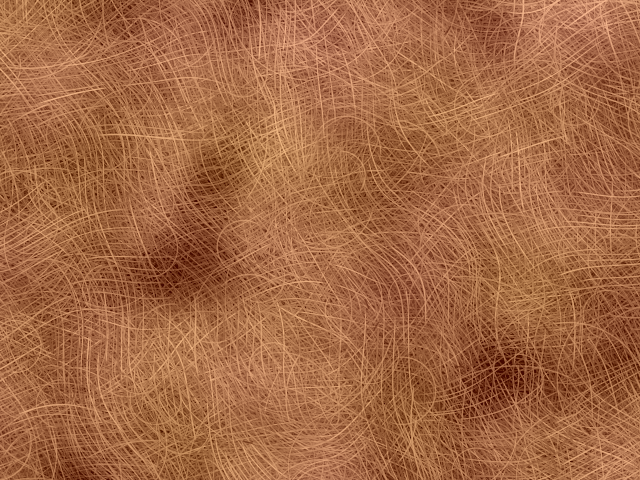
Give the GLSL for this texture, as a Shadertoy shader.

```glsl
// Draws a tangled mat of dry coir fibres: combed layers of thin strands with loose pale curls on top.

const vec3  DARK_FIBRE  = vec3(0.42, 0.19, 0.08);
const vec3  PALE_FIBRE  = vec3(0.82, 0.59, 0.42);
const vec3  OCHRE_SHIFT = vec3(-0.02, 0.01, -0.05);
const int   LAYERS      = 40;
const int   CURL_LAYERS = 5;
const float LANE_WIDTH  = 0.014;   // spacing of strands in one layer
const float STRAND_LEN  = 0.24;
const float HALF_WIDTH  = 0.0012;  // half thickness of a strand
const float SHADOW_SIZE = 0.006;
const float SHADOW      = 0.12;
const float DEEP_TONE   = 0.38;    // tone of the lowest layer
const float TOP_TONE    = 0.92;    // tone of the highest layer
const float TONE_SPREAD = 0.75;
const float WARP_SCALE  = 2.8;
const float WARP_AMOUNT = 0.15;
const float CURL_CELL   = 0.16;
const float PI          = 3.14159265;

vec3 hash3(vec2 p) {
    vec3 q = fract(p.xyx * vec3(0.1031, 0.1030, 0.0973));
    q += dot(q, q.yxz + 33.33);
    return fract((q.xxy + q.yzz) * q.zyx);
}

float cornerSlope(vec2 cell, vec2 offset) {
    float a = 2.0 * PI * hash3(cell).x;
    return dot(vec2(cos(a), sin(a)), offset);
}

float gradientNoise(vec2 p) {
    vec2 i = floor(p), f = fract(p);
    vec2 u = f * f * f * (f * (f * 6.0 - 15.0) + 10.0);
    vec2 e = vec2(1.0, 0.0);
    return mix(mix(cornerSlope(i, f), cornerSlope(i + e.xy, f - e.xy), u.x),
               mix(cornerSlope(i + e.yx, f - e.yx), cornerSlope(i + e.xx, f - e.xx), u.x), u.y);
}

mat2 rotation(float a) {
    float c = cos(a), s = sin(a);
    return mat2(c, -s, s, c);
}

float strandMask(float d, float halfWidth) {
    float soft = 0.75 / iResolution.y;
    return 1.0 - smoothstep(halfWidth - soft, halfWidth + soft, d);
}

// Broad light and dark clumps, with a few deep hollows
float clumpShade(vec2 p) {
    float broad = 0.45 * gradientNoise(p * 2.6 + 11.0) + 0.3 * gradientNoise(p * 6.5 + 31.0);
    float hollow = smoothstep(0.12, 0.55, gradientNoise(p * 3.4 + 57.0));
    return broad - 0.55 * hollow + 0.12 * (p.y - 0.5);
}

// One layer of combed strands, bent by a noise field, laid over the tone below
float combedLayer(float tone, vec2 p, float depth, float seed, float shade) {
    float u = 2.0 * hash3(vec2(seed, 3.7)).x - 1.0;
    float angle = u * (0.5 + 0.5 * abs(u)) * 0.5 * PI;
    vec2 w = p * WARP_SCALE + seed;
    vec2 q = rotation(angle) * p;
    q += WARP_AMOUNT * vec2(gradientNoise(w), gradientNoise(w + 43.0)) + seed;
    float stretch = max(length(vec2(dFdx(q.y), dFdy(q.y))) * iResolution.y, 0.3);

    float lane = floor(q.y / LANE_WIDTH);
    float x = q.x / STRAND_LEN + hash3(vec2(lane, seed)).y;
    float f = fract(x) - 0.5;
    vec3 r = hash3(vec2(floor(x) + seed, lane));
    float centre = 0.4 * (r.x - 0.5) + 0.5 * (r.y - 0.5) * f + 0.12 * sin(5.0 * f + 2.0 * PI * r.z);
    float d = abs(fract(q.y / LANE_WIDTH) - 0.5 - centre) * LANE_WIDTH / stretch;

    float patchy = smoothstep(-0.3, 0.2, gradientNoise(p * 3.0 + seed * 1.7));
    float visible = patchy * (1.0 - smoothstep(0.36, 0.5, abs(f))) * step(0.12, fract(r.x * 7.3 + r.z));
    float strandTone = mix(DEEP_TONE, TOP_TONE, depth) + TONE_SPREAD * (r.z - 0.5)
                     + shade * mix(1.3, 0.75, depth);
    tone -= SHADOW * visible * (1.0 - smoothstep(0.0, SHADOW_SIZE, d));
    return mix(tone, strandTone, visible * strandMask(d, HALF_WIDTH * (0.8 + 0.5 * r.y)));
}

// Loose arcs scattered one per cell; a few are short dark bits
float curlLayer(float tone, vec2 p, float seed, float shade) {
    vec2 home = floor(p / CURL_CELL);
    for (int j = -1; j <= 1; j++)
    for (int i = -1; i <= 1; i++) {
        vec2 cell = home + vec2(i, j);
        vec3 r = hash3(cell + seed);
        vec3 s = hash3(cell + seed + 71.0);
        float bit = step(s.z, 0.05);
        float radius = mix(0.05, 0.3, s.x * s.x);
        float halfLen = min(mix(mix(0.05, 0.15, s.y), 0.012, bit), 2.2 * radius);
        vec2 v = rotation(2.0 * PI * r.z) * (p - (cell + r.xy) * CURL_CELL) - vec2(0.0, radius);
        float along = abs(atan(v.x, -v.y)) * radius;
        float d = abs(length(v) - radius);
        float visible = 1.0 - smoothstep(0.75 * halfLen, halfLen, along);
        float curlTone = mix(mix(0.8, 1.2, s.z) + 0.5 * shade, -0.1, bit);
        tone -= 0.6 * SHADOW * visible * (1.0 - smoothstep(0.0, SHADOW_SIZE, d));
        tone = mix(tone, curlTone, 0.75 * visible * strandMask(d, HALF_WIDTH * (0.7 + 0.6 * r.x)));
    }
    return tone;
}

void mainImage(out vec4 fragColor, in vec2 fragCoord) {
    vec2 p = fragCoord / iResolution.y;
    float shade = clumpShade(p);
    float tone = 0.25 + shade;

    for (int i = 0; i < LAYERS; i++)
        tone = combedLayer(tone, p, float(i) / float(LAYERS - 1), 7.31 * float(i) + 2.0, shade);
    for (int i = 0; i < CURL_LAYERS; i++)
        tone = curlLayer(tone, p + 0.37 * float(i), 19.0 * float(i) + 5.0, shade);

    // Tone to colour, with slow drifts towards ochre
    vec3 colour = mix(DARK_FIBRE, PALE_FIBRE, clamp(tone, -0.4, 1.3));
    colour += OCHRE_SHIFT * gradientNoise(p * 3.7 + 91.0);
    fragColor = vec4(clamp(colour, 0.0, 1.0), 1.0);
}
```
